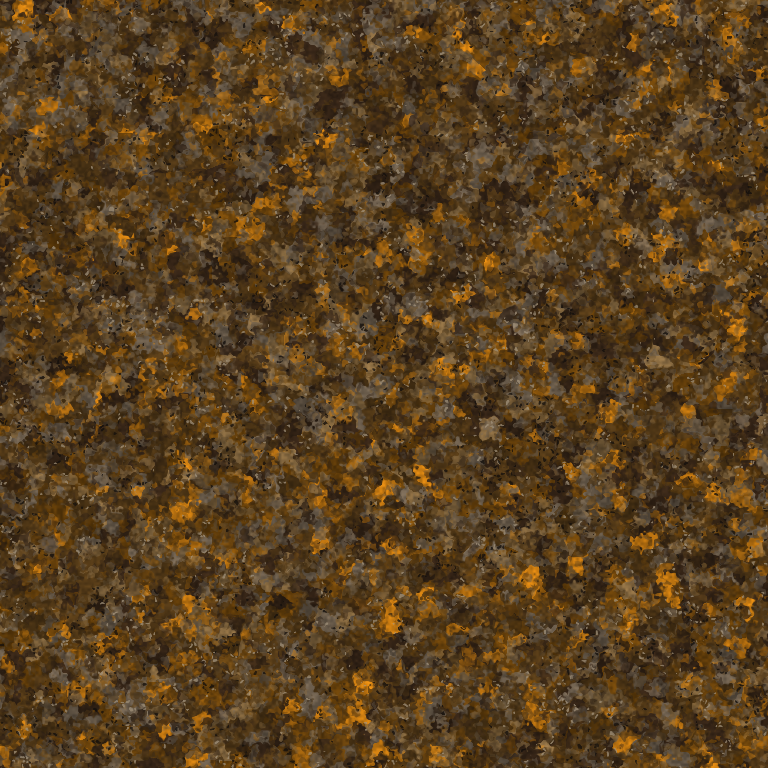
Give the GLSL for this texture, as a three.js fragment shader.

```glsl
// Draws rusty granular stone: ragged brown, grey and amber grains in layers.
varying vec2 vUv;

const vec3 DARK_BROWN = vec3(0.19, 0.13, 0.08);
const vec3 UMBER = vec3(0.29, 0.20, 0.08);
const vec3 WARM_GREY = vec3(0.38, 0.33, 0.27);
const vec3 TAN = vec3(0.46, 0.36, 0.22);
const vec3 OCHRE = vec3(0.40, 0.25, 0.04);
const vec3 AMBER = vec3(0.70, 0.43, 0.06);
const vec3 PALE_FLECK = vec3(0.64, 0.58, 0.49);
const vec3 PIT = vec3(0.07, 0.055, 0.045);

// Three random values per lattice point
vec3 hash3(vec2 p) {
  vec3 q = fract(p.xyx * vec3(0.1031, 0.1030, 0.0973));
  q += dot(q, q.yxz + 33.33);
  return fract((q.xxy + q.yzz) * q.zyx);
}

// Smooth value noise with three independent channels
vec3 noise3(vec2 p) {
  vec2 cell = floor(p);
  vec2 f = fract(p);
  f = f * f * (3.0 - 2.0 * f);
  vec3 low = mix(hash3(cell), hash3(cell + vec2(1.0, 0.0)), f.x);
  vec3 high = mix(hash3(cell + vec2(0.0, 1.0)), hash3(cell + 1.0), f.x);
  return mix(low, high, f.y);
}

// Mineral colour, split by share of the area
vec3 mineral(float pick) {
  vec3 color = mix(DARK_BROWN, UMBER, step(0.20, pick));
  color = mix(color, WARM_GREY, step(0.50, pick));
  color = mix(color, TAN, step(0.67, pick));
  color = mix(color, OCHRE, step(0.79, pick));
  return mix(color, AMBER, step(0.93, pick));
}

// Soft-edged Voronoi grains: premultiplied colour and coverage
vec4 grains(vec2 p, float seed, float presence, float sharpness, float bias) {
  vec2 cell = floor(p);
  vec4 sum = vec4(0.0);
  float total = 0.0;
  for (int y = -1; y <= 1; y++) {
    for (int x = -1; x <= 1; x++) {
      vec2 id = cell + vec2(float(x), float(y));
      vec3 place = hash3(id + seed);
      vec3 look = hash3(id + seed + 57.0);
      float weight = exp(-sharpness * distance(p, id + place.xy));
      vec3 color = mineral(look.x + bias) * mix(0.8, 1.2, look.y);
      sum += weight * step(look.z, presence) * vec4(color, 1.0);
      total += weight;
    }
  }
  return sum / total;
}

vec3 cover(vec3 base, vec4 layer, float opacity) {
  return base * (1.0 - layer.a * opacity) + layer.rgb * opacity;
}

// Sparse small flecks, one candidate per cell
float flecks(vec2 p, float seed, float share) {
  vec3 random = hash3(floor(p) + seed);
  vec2 offset = fract(p) - mix(vec2(0.35), vec2(0.65), random.xy);
  return step(random.z, share) * (1.0 - smoothstep(0.2, 0.48, length(offset)));
}

void main() {
  // Ragged outlines from two sizes of displacement
  vec2 fray = (noise3(vUv * 230.0 + 11.0).xy - 0.5) * 0.010;
  vec2 bend = (noise3(vUv * 75.0 + 43.0).xy - 0.5) * 0.012;
  vec2 p = vUv + fray + bend;

  // Broad drift gathers similar minerals into clumps
  float bias = (noise3(vUv * 20.0 + 5.0).x - 0.5) * 0.20;

  // Patches, grains and grit
  vec3 color = grains(p * 46.0, 0.0, 1.0, 28.0, bias).rgb;
  color = cover(color, grains(p * 80.0, 131.0, 0.55, 22.0, bias), 0.72);
  color = cover(color, grains((vUv + fray * 0.6) * 165.0, 277.0, 0.42, 14.0, bias), 0.45);

  // Fine tonal roughness
  color *= mix(0.82, 1.18, noise3(vUv * 250.0 + 71.0).z);

  // Pale flecks and dark pits gather in loose groups
  vec3 groups = smoothstep(0.45, 0.85, noise3(vUv * 38.0 + 19.0));
  vec2 fleckPoint = (vUv + fray * 0.5) * 190.0;
  color = mix(color, PALE_FLECK, 0.7 * flecks(fleckPoint, 401.0, 0.15 * groups.x));
  color = mix(color, PIT, 0.75 * flecks(fleckPoint, 557.0, 0.18 * groups.y));

  gl_FragColor = vec4(color, 1.0);
}
```
